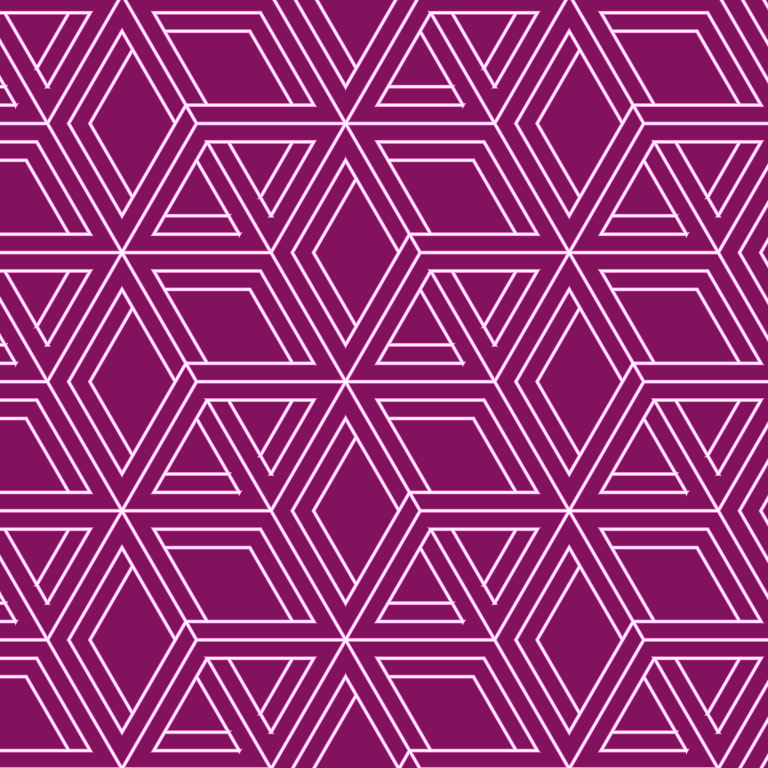
Write a Shadertoy shader that draws this pattern.

```glsl
// Lattice of white outlined rhombi on plum: stars of six edges, with nested inset lines.
// Three skewed grids share 60 degree axes; each point lies in one rhombus, where u and v
// (distances from two sides, 0 to 1) place two line motifs: nested bands and split triangles.

const vec3  GROUND     = vec3(0.51, 0.07, 0.37);
const vec3  LINE       = vec3(1.00, 0.98, 1.00);
const float LIGHT      = 0.90;               // light added by a line before clipping
const vec2  STAR       = vec2(0.450, 0.503); // one star centre, in canvas heights
const float HEIGHT     = 0.1681;             // distance between opposite rhombus sides
const float INSET      = 0.1425;             // band spacing, in rhombus heights
const float HALF_WIDTH = 0.00195;
const float SOFTNESS   = 0.0015;

// Distance to the line x = at, limited to from <= y <= to
float stroke(float x, float at, float y, float from, float to) {
    return max(abs(x - at), max(from - y, y - to));
}

// Shared sides of the rhombus
float sides(vec2 q) {
    vec2 e = min(q, 1.0 - q);
    return min(e.x, e.y);
}

// Inset rhombus with one overlong side, and a second band along two sides
float nestedBands(float u, float v) {
    float d = INSET, e = 1.0 - INSET;
    float dist = stroke(u, d, v, d, e);
    dist = min(dist, stroke(v, d, u, d, e));
    dist = min(dist, stroke(v, e, u, d, e));
    dist = min(dist, stroke(u, e, v, 0.0, e));
    dist = min(dist, stroke(u, 2.0 * d, v, d, e - d));
    return min(dist, stroke(v, e - d, u, 2.0 * d, e));
}

// Short diagonal with an inset triangle on each side, each with one inner bar
float splitTriangles(float u, float v) {
    float d = INSET, e = 1.0 - INSET;
    float w = 1.0 - u - v;                   // signed distance from the diagonal
    float dist = stroke(w, 0.0, u, 0.0, e);
    // Lower triangle
    dist = min(dist, stroke(v, d, u, d, e));
    dist = min(dist, stroke(u, d, v, d, e - d));
    dist = min(dist, stroke(w, d, v, d, e - d));
    dist = min(dist, stroke(u, 2.0 * d, v, d, e - 2.0 * d));
    // Upper triangle
    dist = min(dist, stroke(u, e, v, d, e));
    dist = min(dist, stroke(v, e, u, 2.0 * d, e));
    dist = min(dist, stroke(w, -d, u, 2.0 * d, e));
    return min(dist, stroke(v, e - d, u, 3.0 * d, e));
}

// True where the skewed grid cell has a star at its corner
bool holdsStar(vec2 q) {
    vec2 cell = floor(q);
    return mod(cell.x - cell.y + 0.5, 3.0) < 1.0;
}

float patternDistance(vec2 p) {
    // Distances along three normals 120 degrees apart
    const float C = 0.8660254;
    vec3 h = vec3(p.y, C * p.x - 0.5 * p.y, -C * p.x - 0.5 * p.y);

    vec2 upright = h.yz, leaning = -h.xz, split = h.xy;
    if (holdsStar(split)) {
        vec2 q = fract(split);
        return min(sides(q), splitTriangles(q.x, q.y));
    }
    vec2 q = fract(holdsStar(upright) ? upright : leaning);
    return min(sides(q), nestedBands(q.x, q.y));
}

void mainImage(out vec4 fragColor, in vec2 fragCoord) {
    vec2 p = (fragCoord / iResolution.y - STAR) / HEIGHT;
    float dist = patternDistance(p) * HEIGHT;
    float soft = max(SOFTNESS, 0.75 / iResolution.y);
    float cover = 1.0 - smoothstep(HALF_WIDTH - soft, HALF_WIDTH + soft, dist);

    // Clipped added light gives the lines their pink rim
    fragColor = vec4(min(GROUND + LIGHT * cover, LINE), 1.0);
}
```
